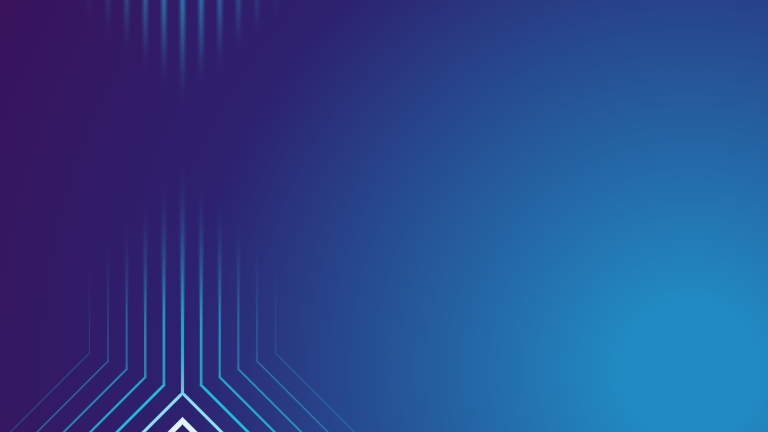
A Shadertoy shader for this background:

```glsl
#define GLOW_CENTER vec2(1.597, 0.144)
#define AXIS_X 0.4225
#define LINE_GAP 0.0431
#define BEND_BASE 0.090
#define BEND_STEP 0.0185
#define LINE_COUNT 6
#define CHEVRON_TOP 0.035
#define CYAN vec3(0.13, 0.76, 0.88)
#define PALE vec3(0.55, 0.88, 0.96)

// Radial blend from bright blue through indigo to purple
vec3 backdrop(vec2 p) {
    float r = distance(p, GLOW_CENTER);
    vec3 color = mix(vec3(0.13, 0.54, 0.76), vec3(0.15, 0.29, 0.56),
                     clamp((r - 0.16) / 0.63, 0.0, 1.0));
    color = mix(color, vec3(0.175, 0.13, 0.435), clamp((r - 0.79) / 0.38, 0.0, 1.0));
    return mix(color, vec3(0.22, 0.075, 0.36), clamp((r - 1.17) / 0.62, 0.0, 1.0));
}

// Coverage of a line with a soft border
float stroke(float dist, float halfWidth, float blur) {
    float edge = max(blur, 0.7 / iResolution.y);
    return 1.0 - smoothstep(halfWidth - edge, halfWidth + edge, dist);
}

// Distance to a mirrored vertical line that spreads at 45 degrees below its bend
float bentLine(vec2 q, float offset, float bend) {
    float d = abs(q.x - offset - max(bend - q.y, 0.0));
    return q.y < bend ? d * 0.7071 : d;
}

void mainImage(out vec4 fragColor, in vec2 fragCoord) {
    vec2 p = fragCoord / iResolution.y;
    vec2 q = vec2(abs(p.x - AXIS_X), p.y);
    vec3 color = backdrop(p);

    for (int i = 0; i < LINE_COUNT; i++) {
        float k = float(i);
        float bend = BEND_BASE + k * BEND_STEP;
        float strength = exp(-0.065 * k * k);
        float halfWidth = 0.0036 - 0.00045 * k;

        // Lower line: crisp at the bend, blurred and faded upward
        float fade = 1.0 - smoothstep(0.2, 0.645 - 0.045 * k, p.y);
        float blur = mix(0.0012, 0.008, smoothstep(0.2, 0.5, p.y));
        float below = 1.0 - smoothstep(bend - 0.02, bend + 0.02, p.y);
        float alpha = fade * mix(0.82 * strength, pow(strength, 0.75), below);
        vec3 tint = i == 0 ? mix(CYAN, PALE, 1.0 - smoothstep(0.06, 0.22, p.y)) : CYAN;
        color = mix(color, tint, alpha * stroke(bentLine(q, k * LINE_GAP, bend), halfWidth, blur));

        // Upper line: soft streak hanging from the top edge
        float hang = smoothstep(0.74 + 0.04 * k, 1.06, p.y);
        float streak = stroke(abs(q.x - k * LINE_GAP), 0.005, 0.007);
        color = mix(color, CYAN, 0.65 * strength * hang * streak);
    }

    // Pale chevron at the foot of the axis
    float chevron = abs(q.x + q.y - CHEVRON_TOP + 0.009) * 0.7071;
    color = mix(color, vec3(0.88, 0.96, 1.0), stroke(chevron, 0.0062, 0.001));

    fragColor = vec4(color, 1.0);
}
```
